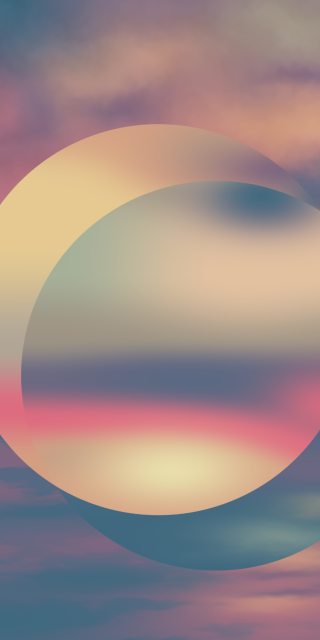
Write a WebGL 1 fragment shader that draws this background.

```glsl
precision highp float;
uniform vec2 u_resolution;

const vec3 TEAL  = vec3(0.25, 0.41, 0.50);
const vec3 SLATE = vec3(0.34, 0.41, 0.51);
const vec3 PLUM  = vec3(0.50, 0.40, 0.50);
const vec3 ROSE  = vec3(0.72, 0.45, 0.50);
const vec3 CORAL = vec3(0.87, 0.42, 0.50);
const vec3 PEACH = vec3(0.83, 0.62, 0.51);
const vec3 SAND  = vec3(0.89, 0.76, 0.63);
const vec3 GOLD  = vec3(0.90, 0.79, 0.57);
const vec3 CREAM = vec3(0.91, 0.87, 0.67);
const vec3 SAGE  = vec3(0.65, 0.69, 0.60);
const vec3 TAUPE = vec3(0.62, 0.58, 0.52);

// Layered sines, roughly -1 to 1
float waves(vec2 p) {
  float sum = 0.0;
  float amp = 0.5;
  for (int i = 0; i < 5; i++) {
    sum += amp * sin(p.x + 1.4 * sin(p.y)) * cos(0.8 * p.y + sin(0.7 * p.x));
    p = mat2(1.6, 1.2, -1.2, 1.6) * p + 1.7;
    amp *= 0.55;
  }
  return sum;
}

// Soft elliptical patch of colour
vec3 glow(vec3 base, vec3 tint, vec2 p, vec2 center, vec2 size, float amount) {
  vec2 d = (p - center) / size;
  return mix(base, tint, amount * exp(-dot(d, d)));
}

float disc(vec2 p, vec2 center, float radius, float pixel) {
  return 1.0 - smoothstep(-pixel, pixel, length(p - center) - radius);
}

// Billowing clouds above
vec3 upperSky(vec2 p) {
  vec2 q = p + 0.045 * vec2(waves(p * 8.0), waves(p.yx * 9.0 + 4.0));
  vec3 c = mix(ROSE, PLUM, smoothstep(1.35, 1.75, q.y - 0.25 * q.x));
  c = glow(c, PEACH, q, vec2(0.92, 1.62), vec2(0.36, 0.11), 1.0);
  c = glow(c, TAUPE, q, vec2(0.92, 1.91), vec2(0.34, 0.16), 0.95);
  c = glow(c, PEACH, q, vec2(0.42, 1.82), vec2(0.27, 0.11), 0.75);
  c = glow(c, PEACH, q, vec2(0.23, 1.71), vec2(0.10, 0.12), 0.7);
  c = glow(c, PLUM, q, vec2(0.37, 1.67), vec2(0.14, 0.055), 0.85);
  c = glow(c, PLUM, q, vec2(0.12, 1.64), vec2(0.11, 0.09), 0.8);
  c = glow(c, ROSE, q, vec2(0.0, 1.68), vec2(0.07, 0.10), 0.8);
  c = glow(c, PLUM, q, vec2(0.96, 1.77), vec2(0.16, 0.04), 0.8);
  c = glow(c, TEAL, q, vec2(0.0, 1.98), vec2(0.27, 0.19), 1.0);
  c = glow(c, SLATE, q, vec2(0.99, 1.43), vec2(0.16, 0.08), 0.9);
  return c + 0.035 * waves(q * vec2(9.0, 13.0));
}

// Flat streaked clouds below
vec3 lowerSky(vec2 p) {
  float streak = waves(p * vec2(5.0, 24.0) + 2.0);
  vec2 q = p + vec2(0.06, 0.025) * streak;
  vec3 c = mix(SLATE, PLUM, smoothstep(-0.1, 0.3, streak + 0.15));
  c = glow(c, PLUM, q, vec2(0.22, 0.29), vec2(0.35, 0.07), 0.7);
  c = glow(c, ROSE, q, vec2(0.86, 0.13), vec2(0.32, 0.15), 0.95);
  c = glow(c, PEACH, q, vec2(0.95, 0.27), vec2(0.16, 0.05), 0.8);
  c = glow(c, PEACH, q, vec2(0.85, 0.125), vec2(0.15, 0.03), 0.6);
  c = glow(c, PLUM, q, vec2(0.94, 0.155), vec2(0.16, 0.016), 0.9);
  c = glow(c, PLUM, q, vec2(0.88, 0.205), vec2(0.15, 0.014), 0.8);
  c = glow(c, TEAL, q, vec2(0.10, 0.40), vec2(0.20, 0.045), 0.85);
  c = glow(c, TEAL, q, vec2(0.28, 0.18), vec2(0.34, 0.035), 0.8);
  return glow(c, TEAL, q, vec2(0.0, 0.06), vec2(0.48, 0.16), 1.0);
}

// Warm crescent on the upper left
vec3 warmDisc(vec2 p) {
  vec3 c = mix(PEACH, CORAL, smoothstep(0.56, 0.72, p.y));
  c = mix(c, TAUPE + 0.07, smoothstep(0.72, 0.92, p.y));
  c = mix(c, GOLD, smoothstep(0.9, 1.25, p.y));
  c = mix(c, PEACH, smoothstep(1.36, 1.54, p.y + 0.3 * (p.x - 0.3)));
  c = glow(c, GOLD, p, vec2(0.23, 1.39), vec2(0.18, 0.15), 0.8);
  c = glow(c, TAUPE, p, vec2(0.66, 1.53), vec2(0.16, 0.10), 0.5);
  c = glow(c, PLUM, p, vec2(0.87, 1.47), vec2(0.21, 0.08), 0.95);
  return glow(c, SLATE, p, vec2(1.0, 1.38), vec2(0.12, 0.08), 0.9);
}

// Cool crescent on the lower right
vec3 coolDisc(vec2 p) {
  float streak = waves(p * vec2(6.0, 22.0));
  vec2 q = p + vec2(0.05, 0.02) * streak;
  vec3 c = mix(TEAL, SLATE, smoothstep(0.38, 0.52, q.y));
  c = glow(c, SAGE, q, vec2(0.88, 0.32), vec2(0.22, 0.055), 0.55);
  c = glow(c, TAUPE, q, vec2(1.0, 0.42), vec2(0.14, 0.035), 0.65);
  return glow(c, PLUM, q, vec2(0.98, 0.54), vec2(0.14, 0.06), 0.5);
}

// Blurred horizon where the discs overlap
vec3 lens(vec2 p) {
  float bend = max(p.x - 0.4, 0.0);
  float y = p.y + 0.28 * bend * bend;
  vec3 c = mix(PEACH, CORAL, smoothstep(0.59, 0.69, y));
  c = mix(c, mix(PLUM, SLATE, 0.55), smoothstep(0.69, 0.81, y));
  c = mix(c, TAUPE, smoothstep(0.83, 0.95, p.y));
  c = mix(c, mix(SAGE, SAND, smoothstep(0.2, 0.75, p.x)), smoothstep(0.93, 1.15, p.y));
  c = glow(c, SLATE, p, vec2(0.62, 0.815), vec2(0.32, 0.07), 0.85);
  c = glow(c, CORAL, p, vec2(1.02, 0.73), vec2(0.17, 0.11), 0.9);
  c = glow(c, TAUPE, p, vec2(0.12, 0.97), vec2(0.2, 0.1), 0.5);
  c = glow(c, SAND, p, vec2(0.78, 1.12), vec2(0.28, 0.15), 0.7);
  c = glow(c, TAUPE, p, vec2(0.52, 1.41), vec2(0.22, 0.08), 0.7);
  c = glow(c, PLUM, p, vec2(0.84, 1.36), vec2(0.23, 0.10), 0.7);
  c = glow(c, TEAL, p, vec2(0.82, 1.39), vec2(0.16, 0.09), 0.95);
  c = glow(c, TAUPE, p, vec2(0.22, 0.57), vec2(0.14, 0.06), 0.3);
  return glow(c, CREAM, p, vec2(0.54, 0.53), vec2(0.25, 0.11), 1.0);
}

void main() {
  vec2 p = 2.0 * (gl_FragCoord.xy - 0.5 * u_resolution) / u_resolution.y + vec2(0.5, 1.0);
  float pixel = 1.5 / u_resolution.y;
  float warm = disc(p, vec2(0.495, 1.001), 0.611, pixel);
  float cool = disc(p, vec2(0.675, 0.826), 0.609, pixel);

  vec3 sky = mix(lowerSky(p), upperSky(p), smoothstep(0.65, 0.95, p.y));
  vec3 outer = mix(sky, coolDisc(p), cool);
  vec3 inner = mix(warmDisc(p), lens(p), cool);
  gl_FragColor = vec4(mix(outer, inner, warm), 1.0);
}
```
